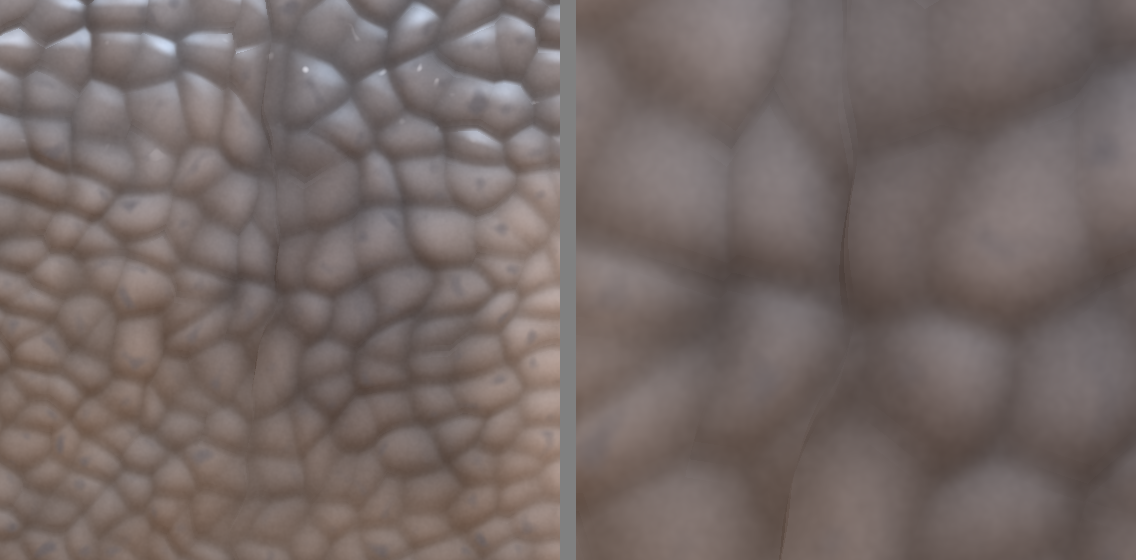
Left, the full canvas; right, a detail of the centre.
Give the GLSL for this texture, as a Shadertoy shader.

```glsl
#define DENSITY 11.3
#define JITTER 0.66
#define GROOVE_SHARPNESS 6.5
#define MERGE_CHANCE 0.45
#define MERGE_LIFT 0.25
#define ROUNDNESS 1.1
#define LIGHT_DIR vec2(0.24, 0.97)
#define LIGHT_STEP 0.011
#define GROOVE_COLOR vec3(0.375, 0.315, 0.280)
#define SKIN_COLOR vec3(0.600, 0.530, 0.500)
#define SKY_COLOR vec3(0.80, 1.00, 1.20)
#define PORE_COLOR vec3(0.36, 0.35, 0.38)

vec2 hash2(vec2 p) {
    vec3 q = fract(vec3(p.xyx) * vec3(0.1031, 0.1030, 0.0973));
    q += dot(q, q.yzx + 33.33);
    return fract((q.xx + q.yz) * q.zy);
}

// Gradient noise, roughly -0.7 to 0.7
float cornerRamp(vec2 cell, vec2 f, vec2 corner) {
    return dot(hash2(cell + corner + 71.0) * 2.0 - 1.0, f - corner);
}

float noise(vec2 p) {
    vec2 i = floor(p), f = p - i;
    vec2 u = f * f * f * (f * (f * 6.0 - 15.0) + 10.0);
    float low = mix(cornerRamp(i, f, vec2(0)), cornerRamp(i, f, vec2(1, 0)), u.x);
    float high = mix(cornerRamp(i, f, vec2(0, 1)), cornerRamp(i, f, vec2(1)), u.x);
    return mix(low, high, u.y);
}

// Signed distance to the wandering central crease
float creaseOffset(vec2 p) {
    float center = 0.42 + 0.07 * smoothstep(0.0, 0.6, p.y);
    return p.x - center + 0.05 * noise(vec2(2.7, p.y * 6.0)) + 0.03 * noise(p * 11.0);
}

// Rows that climb away from the crease below and level out above
vec2 rowCoords(vec2 p, float offset) {
    float side = offset < 0.0 ? -1.0 : 1.0;
    float slope = side < 0.0 ? 0.95 : 0.6;
    float bend = side < 0.0 ? 0.95 : 0.8;
    float along = offset + side * (slope * p.y - 0.5 * bend * p.y * p.y);
    float across = p.y - (slope - bend * p.y) * abs(offset) - 0.14 * p.y * p.y;
    vec2 warp = vec2(noise(p * 5.0 + 9.0), noise(p * 5.0 + 31.0));
    return DENSITY * (vec2(along, across) + 0.05 * warp) + vec2(side * 40.0 + 60.0, 20.0);
}

vec2 bumpCenter(vec2 cell) {
    return cell + 0.5 + JITTER * (hash2(cell) - 0.5);
}

// Soft Voronoi domes; some row neighbours fuse into long ridges
float skinHeight(vec2 p) {
    float offset = creaseOffset(p);
    vec2 q = rowCoords(p, offset);
    vec2 home = floor(q), nearest = home;
    float best = 9.0;
    for (int y = -1; y <= 1; y++)
    for (int x = -1; x <= 1; x++) {
        vec2 cell = home + vec2(x, y);
        vec2 d = bumpCenter(cell) - q;
        if (dot(d, d) < best) {
            best = dot(d, d);
            nearest = cell;
        }
    }
    float crease = abs(offset) * DENSITY;
    float walls = 1.1 * exp(-4.5 * sqrt(crease * crease + 0.004)) + ROUNDNESS * best;
    for (int y = -1; y <= 1; y++)
    for (int x = -1; x <= 1; x++) {
        if (x == 0 && y == 0) continue;
        vec2 cell = nearest + vec2(x, y);
        vec2 d = bumpCenter(cell) - q;
        float wall = 0.5 * (dot(d, d) - best);
        wall = sqrt(wall * wall + 0.004);
        vec2 leftCell = x < 0 ? cell : nearest;
        if (y == 0 && hash2(leftCell + 17.0).x < MERGE_CHANCE) wall += MERGE_LIFT;
        walls += exp(-GROOVE_SHARPNESS * wall);
    }
    return exp(-1.1 * walls);
}

void mainImage(out vec4 fragColor, in vec2 fragCoord) {
    vec2 p = fragCoord / iResolution.y;
    float height = skinHeight(p);
    vec2 towardLight = LIGHT_DIR * LIGHT_STEP;
    float facing = skinHeight(p - towardLight) - skinHeight(p + towardLight);

    // Relief is crisp above and fades below
    float relief = mix(0.55, 1.0, smoothstep(0.0, 0.65, p.y));
    vec3 color = mix(GROOVE_COLOR, SKIN_COLOR, mix(0.42, height, relief));
    color += SKY_COLOR * facing * relief * 0.16;

    // Broad tone: cool upper part, pale right rim, dusky middle
    color += vec3(-0.005, 0.035, 0.075) * smoothstep(0.25, 1.0, p.y);
    color += vec3(0.13, 0.11, 0.10) * smoothstep(0.8, 1.02, p.x) * smoothstep(0.95, 0.5, p.y);
    vec2 dusk = (p - vec2(0.62, 0.5)) / vec2(0.24, 0.32);
    color -= vec3(0.075, 0.06, 0.04) * exp(-dot(dusk, dusk));
    vec2 glow = (p - vec2(0.3, 0.68)) / vec2(0.18, 0.3);
    color += vec3(0.05, 0.04, 0.035) * exp(-dot(glow, glow));
    color += 0.09 * noise(p * 2.6 + 4.0) + 0.06 * noise(p * 9.0 + 23.0);
    color += vec3(0.03, 0.0, -0.025) * noise(p * 6.0);

    // Dusky pores on the crowns
    float pores = smoothstep(0.1, 0.5, noise(p * 24.0)) * smoothstep(0.3, 0.7, height);
    color = mix(color, PORE_COLOR, 0.5 * pores);

    // Wet bluish sheen and small glints near the top
    float wet = smoothstep(0.66, 1.02, p.y + 0.3 * noise(p * 6.0 + 50.0));
    float sheen = smoothstep(0.05, 0.4, facing) * (0.75 + noise(p * 17.0 + 5.0));
    color += vec3(0.26, 0.31, 0.36) * wet * sheen;
    float glint = smoothstep(0.32, 0.55, noise(p * 34.0 + 13.0));
    color += 0.4 * glint * smoothstep(0.65, 1.0, p.y) * smoothstep(0.0, 0.2, facing);

    // Fine soft grain
    color += 0.018 * noise(p * 90.0) + 0.012 * noise(p * 190.0);
    fragColor = vec4(clamp(color, 0.0, 1.0), 1.0);
}
```
